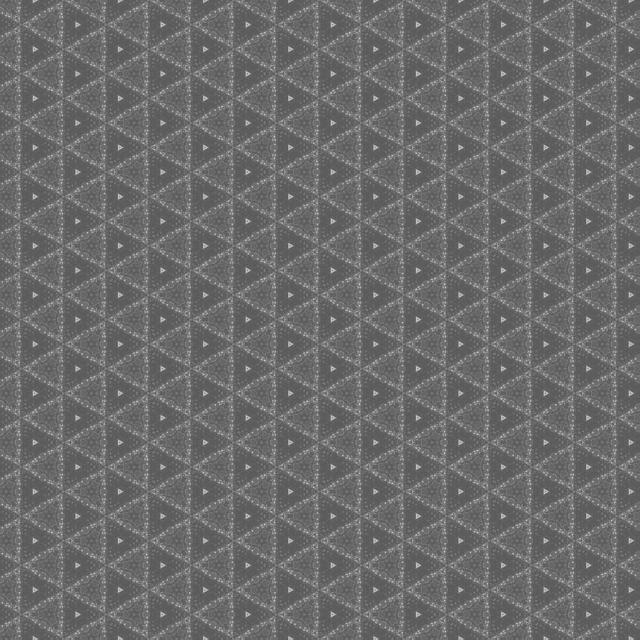
Give the GLSL for this pattern, as a WebGL 2 fragment shader.

```glsl
#version 300 es
precision highp float;
// Grey kaleidoscope of triangles: each point is folded by mirrors into one small
// wedge, where gradient noise draws bright crumbled rims and lacy veins around
// plain dark triangles. Nine samples per pixel smooth the fine detail.

uniform vec2 u_resolution;
out vec4 fragColor;

const float ROOT3 = 1.7320508;

vec2 gradientAt(vec2 cell) {
  float angle = 6.2831853 * fract(sin(dot(cell, vec2(127.1, 311.7))) * 4375.85);
  return vec2(cos(angle), sin(angle));
}

float gradientNoise(vec2 p) {
  vec2 i = floor(p), f = p - i;
  vec2 u = f * f * f * (f * (f * 6.0 - 15.0) + 10.0);
  float a = dot(gradientAt(i), f);
  float b = dot(gradientAt(i + vec2(1, 0)), f - vec2(1, 0));
  float c = dot(gradientAt(i + vec2(0, 1)), f - vec2(0, 1));
  float d = dot(gradientAt(i + vec2(1, 1)), f - vec2(1, 1));
  return mix(mix(a, b, u.x), mix(c, d, u.x), u.y);
}

// Fold the plane into the wedge between a dark centre (the origin),
// a lattice vertex and a light centre; triangle sides have length 1.
vec2 foldToWedge(vec2 p) {
  vec2 size = vec2(ROOT3, 1.0), halfSize = 0.5 * size;
  vec2 a = mod(p + halfSize, size) - halfSize;
  vec2 b = mod(p, size) - halfSize;
  vec2 q = dot(a, a) < dot(b, b) ? a : b;
  float third = 2.0943951;
  float angle = abs(mod(atan(q.y, q.x + 1e-6) + 0.5 * third, third) - 0.5 * third);
  return length(q) * vec2(cos(angle), sin(angle));
}

float spot(float dist, float radius) {
  return 1.0 - smoothstep(0.4 * radius, radius, dist);
}

float patternGrey(vec2 uv) {
  vec2 p = (uv - vec2(0.3867, 0.5775)) / 0.0768;
  vec2 q = foldToWedge(p);

  // Signed distance past the dark triangle's side, and position along it.
  float side = dot(q, vec2(0.5, 0.8660254)) - 0.5 / ROOT3;
  float along = dot(q, vec2(0.8660254, -0.5));
  vec2 fromLight = q - vec2(0.5 / ROOT3, 0.5);
  float toLight = length(fromLight);
  float toVertex = length(q - vec2(1.0 / ROOT3, 0.0));
  float inLight = smoothstep(-0.015, 0.015, side);

  float fine = gradientNoise(q * 33.0 + 3.7);
  float medium = gradientNoise(q * 23.0 + 21.4);
  float coarse = gradientNoise(q * 12.0 + 8.3);
  float wear = 1.0 + 0.35 * gradientNoise(p * 1.7);

  // Ground with faint mottling, a little denser in the light triangles.
  float grey = 0.352 + (0.05 + 0.03 * inLight) * smoothstep(-0.05, 0.35, fine);

  // Lacy veins in the light triangles, strongest beside the rim.
  float vein = 1.0 - smoothstep(0.03, 0.2, abs(coarse));
  float lace = 1.0 - smoothstep(0.02, 0.2, abs(medium));
  float veinFade = mix(0.45, 1.0, smoothstep(0.22, 0.06, side)) * smoothstep(0.05, 0.14, toLight);
  grey += inLight * veinFade * (vein * (0.11 + 0.2 * fine) + 0.04 * lace);

  // Crumbled bright rim: uneven small knots with gaps, broken at the vertices.
  float wander = side - 0.03 - 0.035 * coarse;
  float rim = exp(-pow(wander / 0.038, 2.0)) * smoothstep(0.09, 0.22, toVertex);
  float knots = smoothstep(0.0, 0.38, medium + 0.5 * fine);
  grey += wear * inLight * rim * (0.05 + 0.46 * knots);

  // Flower of six petals and a dot at each light centre.
  float petals = 0.5 + 0.5 * cos(6.0 * atan(fromLight.y, fromLight.x + 1e-6));
  grey += 0.12 * spot(toLight, 0.04);
  grey += 0.09 * petals * petals * spot(abs(toLight - 0.1), 0.03);

  // Dim rosette around each vertex.
  grey += 0.09 * spot(abs(toVertex - 0.11), 0.04) * (0.6 + 1.5 * fine);
  grey += 0.06 * spot(toVertex, 0.04);

  // Faint dashes near the corners of the dark triangles.
  float dash = smoothstep(-0.1, 0.5, cos(along * 85.0)) * smoothstep(0.1, 0.18, along);
  grey += 0.13 * dash * spot(abs(side + 0.1), 0.024);
  grey += 0.07 * spot(abs(side + 0.03), 0.025) * smoothstep(-0.05, 0.25, medium);

  // Small outlined triangle at each dark centre.
  float marker = side + 0.5 / ROOT3 - 0.025;
  grey += 0.36 * spot(abs(marker), 0.019) + 0.08 * smoothstep(0.01, -0.01, marker);

  return min(grey, 0.84);
}

void main() {
  float grey = 0.0;
  for (int i = 0; i < 9; i++) {
    vec2 offset = (vec2(i % 3, i / 3) - 1.0) * 0.42;
    grey += patternGrey((gl_FragCoord.xy + offset) / u_resolution) / 9.0;
  }
  fragColor = vec4(vec3(grey), 1.0);
}
```
